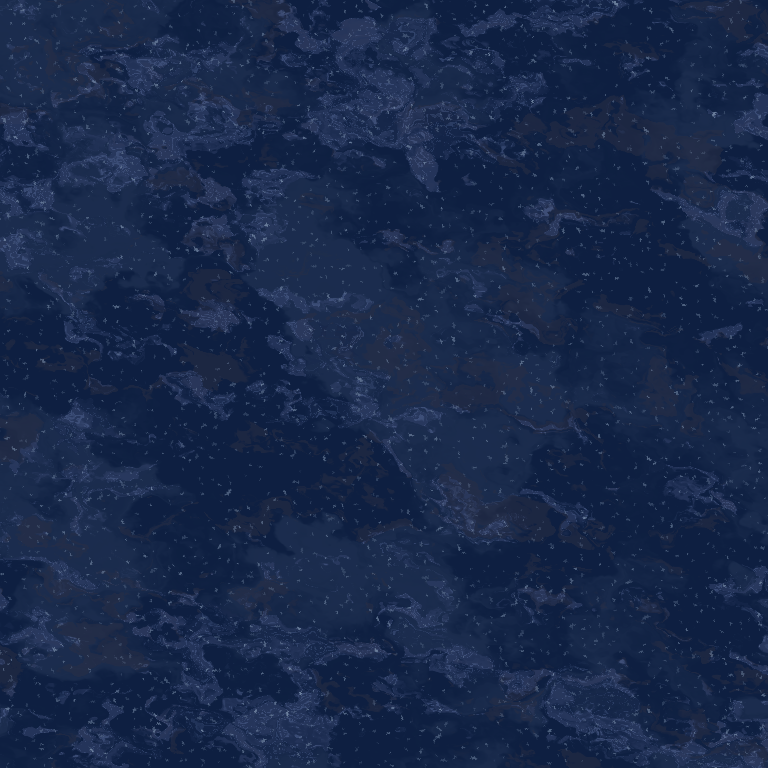
This texture is drawn by a Shadertoy shader. Its source:

```glsl
// Weathered navy stone with small ragged lilac-blue veined patches and scattered pale chips.

vec3 hash3(vec2 p) {
    vec3 q = fract(p.xyx * vec3(0.1031, 0.1030, 0.0973));
    q += dot(q, q.yxz + 33.33);
    return fract((q.xxy + q.yxx) * q.zyx);
}

// Cellular noise: random cell values blended by distance to their seeds.
float cellNoise(vec2 p) {
    vec2 id = floor(p), f = fract(p);
    float sum = 0.0, total = 0.0;
    for (int y = -1; y <= 1; y++)
    for (int x = -1; x <= 1; x++) {
        vec2 cell = vec2(x, y);
        vec3 h = hash3(id + cell + 200.0);
        vec2 d = cell + h.xy - f;
        float weight = exp(-10.0 * dot(d, d));
        sum += weight * h.z;
        total += weight;
    }
    return sum / total;
}

float layers(vec2 p, int octaves) {
    float sum = 0.0, total = 0.0, amp = 0.5;
    for (int i = 0; i < octaves; i++) {
        sum += amp * cellNoise(p);
        total += amp;
        p = mat2(1.92, 0.42, -0.42, 1.92) * p + 17.3;
        amp *= 0.5;
    }
    return sum / total;
}

// Small irregular flakes, one per grid cell; returns coverage times brightness.
float chips(vec2 p, float cells, float share) {
    vec2 g = p * cells;
    vec3 h = hash3(floor(g) + 71.0);
    vec3 k = hash3(floor(g) + 513.0);
    vec2 r = fract(g) - mix(vec2(0.25), vec2(0.75), h.xy);
    float a = 6.2832 * h.z;
    r = mat2(cos(a), sin(a), -sin(a), cos(a)) * r;
    // Bend and notch the outline
    r += 0.035 * sin(r.yx * 34.0 + 40.0 * k.xy);
    r.x *= mix(0.55, 1.3, k.z);
    float size = mix(0.055, 0.125, k.x * k.x);
    float d = max(abs(r.x) + 0.5 * r.y, abs(r.y) * 1.4 - 0.2 * r.x) - size;
    float soft = 0.6 * cells / iResolution.y;
    float glow = mix(0.4, 1.0, pow(k.y, 3.0));
    return (1.0 - smoothstep(-soft, soft, d)) * glow * step(fract(k.z * 7.0), share);
}

void mainImage(out vec4 fragColor, in vec2 fragCoord) {
    vec2 p = fragCoord / iResolution.y;
    p.y += 0.1 * p.x;
    vec2 warp = vec2(layers(p * vec2(15.0, 22.0), 4), layers(p * vec2(15.0, 22.0) + 41.0, 4)) - 0.5;

    // Soft dark clouds
    float haze = layers(p * vec2(7.0, 8.5) + warp * 0.9 + 5.0, 5);
    vec3 color = mix(vec3(0.054, 0.122, 0.254), vec3(0.106, 0.174, 0.304),
                     smoothstep(0.38, 0.70, haze));

    // Fine crumpled relief and its thin creases
    float relief = layers(p * vec2(34.0, 52.0) + warp * 4.0, 3);
    float crease = 1.0 - smoothstep(0.0, 0.42, abs(sin(relief * 20.0)));
    float ragged = 0.55 * (relief - 0.5);

    // Faint brown-grey stains
    float stain = layers(p * vec2(13.0, 27.0) + warp * 1.6 + 83.0, 4) + ragged;
    color = mix(color, vec3(0.165, 0.180, 0.265), 0.5 * smoothstep(0.64, 0.74, stain));

    // Ragged patches with lit and shaded folds
    float patches = layers(p * vec2(10.0, 22.0) + warp * 1.6 + 29.0, 4) + ragged
                  + 0.3 * (cellNoise(p * vec2(3.5, 5.0) + 61.0) - 0.5);
    float cover = smoothstep(0.57, 0.70, patches);
    float tone = smoothstep(0.38, 0.66, relief);
    color = mix(color, mix(vec3(0.085, 0.150, 0.290), vec3(0.180, 0.240, 0.395), tone), 0.7 * cover);
    color += vec3(0.085, 0.092, 0.108) * crease * smoothstep(0.53, 0.70, patches);

    // Scattered flakes, brighter on the patches
    vec2 turned = mat2(0.8, 0.6, -0.6, 0.8) * p + 3.0;
    float flecks = max(chips(p, 48.0, 0.6), chips(turned, 62.0, 0.5));
    color = mix(color, vec3(0.46, 0.54, 0.65), flecks * mix(0.65, 0.9, cover));

    fragColor = vec4(color, 1.0);
}
```
